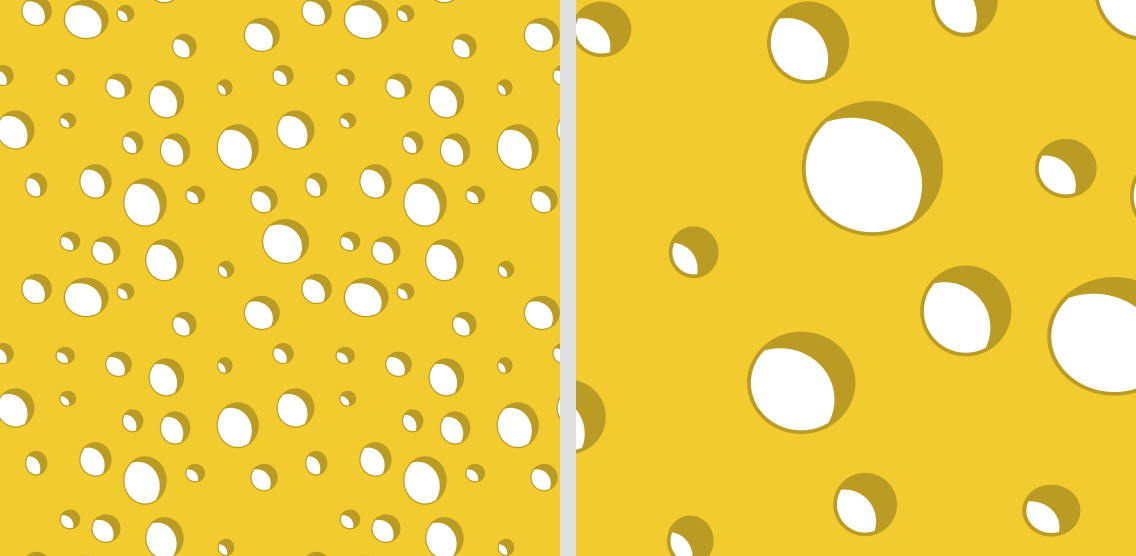
Left, the full canvas; right, a detail of the centre.
Write a Shadertoy shader that draws this pattern.

```glsl
// Yellow cheese with round holes, each a white opening behind a shaded wall.
// Holes sit in a staggered, jittered grid of wrapping cells; sizes are dealt by a
// stepping rank, and one cell of the tile is filled in a single repeat only.

#define REPEATS 2.0                    // tiles across and down
#define CELLS 5.0                      // cells along each side of a tile
#define RADIUS_MIN 0.145               // hole radii, in cells
#define RADIUS_MAX 0.412
#define SIZE_CURVE 1.5                 // higher makes more small holes
#define SQUASH 0.06                    // how far holes depart from circles
#define RIM 0.022                      // thin outline, in cells
#define WALL_SHIFT vec2(-0.125, -0.1)  // opening relative to its hole
#define WAVE 0.28                      // vertical sway of the rows
#define CHEESE vec3(0.95, 0.80, 0.18)
#define SHADE vec3(0.73, 0.61, 0.14)
#define OPENING vec3(1.0)

const float TAU = 6.2831853;

float hash(vec2 p) {
    return fract(sin(dot(p, vec2(127.1, 311.7))) * 43758.5453);
}

// Whole-number index wrapped into 0 .. n-1
vec2 wrapIndex(vec2 i, float n) {
    return floor(mod(i + 0.5, n));
}

float ellipseDistance(vec2 p, vec2 radii) {
    return (length(p / radii) - 1.0) * min(radii.x, radii.y);
}

float coverage(float d, float pixel) {
    return clamp(0.5 - d / pixel, 0.0, 1.0);
}

void mainImage(out vec4 fragColor, in vec2 fragCoord) {
    float span = REPEATS * CELLS;
    vec2 p = fragCoord / iResolution.xy * span;
    float pixel = span / min(iResolution.x, iResolution.y);
    vec3 color = CHEESE;

    // Swaying holes can reach into the rows above and below
    for (int j = -1; j <= 1; j++) {
        float row = floor(p.y) + float(j);
        float rowId = wrapIndex(vec2(row), CELLS).y;
        float stagger = fract(rowId * 0.62) - 0.45;
        vec2 cell = vec2(floor(p.x - stagger), row);
        vec2 id = wrapIndex(cell, CELLS);

        // Size rank spreads large and small holes evenly over the tile
        float count = CELLS * CELLS;
        float rank = wrapIndex(vec2(7.0 * id.x + 10.0 * id.y + count - 1.0), count).x;
        vec2 tile = floor(wrapIndex(cell, span) / CELLS + 0.01);
        bool extra = rank > count - 1.5;
        if (extra && tile != vec2(1.0)) continue;

        float size = min(rank / (count - 2.0), 1.0);
        float radius = mix(RADIUS_MIN, RADIUS_MAX, pow(size, SIZE_CURVE));
        float squash = SQUASH * (2.0 * hash(id + 17.3) - 1.0);
        vec2 radii = radius * vec2(1.0 + squash, 1.0 - squash);

        // Jitter uses only the room left inside the cell
        vec2 jitter = 2.0 * vec2(hash(id + 3.1), hash(id + 8.7)) - 1.0;
        vec2 center = cell + 0.5 + jitter * (0.47 - radii);
        center.x += stagger;
        center.y += WAVE * sin(TAU * center.x / CELLS + 0.5);

        // Shaded hole, then the opening clipped by the rim
        vec2 q = p - center;
        float hole = ellipseDistance(q, radii);
        float opening = max(hole + RIM, ellipseDistance(q - WALL_SHIFT, radii));
        color = mix(color, SHADE, coverage(hole, pixel));
        color = mix(color, OPENING, coverage(opening, pixel));
    }
    fragColor = vec4(color, 1.0);
}
```
